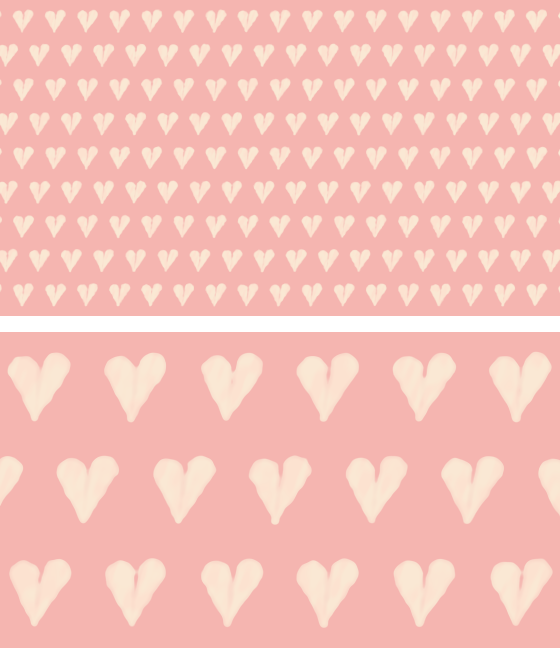
Top, the full canvas; bottom, a detail of the centre.
A WebGL 2 fragment shader for this pattern:

```glsl
#version 300 es
precision highp float;

uniform vec2 u_resolution;
out vec4 fragColor;

const vec3 PINK = vec3(0.960, 0.710, 0.690);
const vec3 CREAM = vec3(0.980, 0.910, 0.830);
const vec3 PEACH = vec3(0.990, 0.885, 0.815);
const vec3 DRY_EDGE = vec3(0.970, 0.820, 0.770);

// Lengths are fractions of the canvas height
const vec2 PITCH = vec2(0.1015, 0.1083);
const float FIRST_ROW = 0.0685;
const float HEART_SIZE = 0.036;

float hash(vec2 p) {
    return fract(sin(dot(p, vec2(127.1, 311.7))) * 43758.5453);
}

float noise(vec2 p) {
    vec2 i = floor(p);
    vec2 f = fract(p);
    f = f * f * (3.0 - 2.0 * f);
    float low = mix(hash(i), hash(i + vec2(1.0, 0.0)), f.x);
    float high = mix(hash(i + vec2(0.0, 1.0)), hash(i + 1.0), f.x);
    return mix(low, high, f.y);
}

vec2 rotate(vec2 p, float angle) {
    float c = cos(angle);
    float s = sin(angle);
    return vec2(c * p.x - s * p.y, s * p.x + c * p.y);
}

float smoothMin(float a, float b, float k) {
    float h = max(k - abs(a - b), 0.0) / k;
    return min(a, b) - 0.25 * h * h * k;
}

// Capsule whose radius narrows from a to b
float taperedStroke(vec2 p, vec2 a, vec2 b, float radiusA, float radiusB) {
    vec2 axis = b - a;
    float t = clamp(dot(p - a, axis) / dot(axis, axis), 0.0, 1.0);
    return length(p - a - t * axis) - mix(radiusA, radiusB, t);
}

// Leaning heart made of two strokes that meet at the tip
float heartDistance(vec2 p) {
    vec2 tip = vec2(-0.14, -0.93);
    float left = taperedStroke(p, vec2(-0.45, 0.43), tip, 0.45, 0.08);
    float right = taperedStroke(p, vec2(0.50, 0.55), tip, 0.41, 0.08);
    return smoothMin(left, right, 0.14);
}

// Streaky paint, thinner towards the rim
vec3 paintColor(vec2 p, float dist, vec2 seed) {
    vec2 along = rotate(p, 0.35);
    float streak = noise(along * vec2(6.0, 1.4) + seed);
    float patches = noise(p * 2.5 + seed.yx);
    vec3 paint = mix(CREAM, PEACH, smoothstep(0.35, 0.75, 0.6 * streak + 0.4 * patches));
    float rim = smoothstep(-0.14, 0.0, dist) * (0.2 + 0.5 * streak);
    return mix(paint, DRY_EDGE, rim);
}

void main() {
    vec2 uv = gl_FragCoord.xy / u_resolution.y;
    float middle = 0.5 * u_resolution.x / u_resolution.y;

    // Staggered grid: odd rows shift by half a column
    vec2 grid = (uv - vec2(middle, FIRST_ROW)) / PITCH;
    float row = floor(grid.y + 0.5);
    grid.x -= 0.5 * mod(row, 2.0);
    vec2 cell = vec2(floor(grid.x + 0.5), row);
    vec2 p = (grid - cell) * PITCH / HEART_SIZE;

    // Slight hand-made differences per heart
    vec2 seed = 20.0 * vec2(hash(cell), hash(cell + 17.3));
    p = rotate(p, 0.06 * (hash(cell + 5.1) - 0.5));
    float wobble = noise(p * 4.5 + seed) - 0.5;
    float dist = heartDistance(p) + 0.07 * wobble;

    float softness = 0.8 / (u_resolution.y * HEART_SIZE);
    float coverage = 1.0 - smoothstep(-softness, softness, dist);
    vec3 color = mix(PINK, paintColor(p, dist, seed), coverage);
    fragColor = vec4(color, 1.0);
}
```
